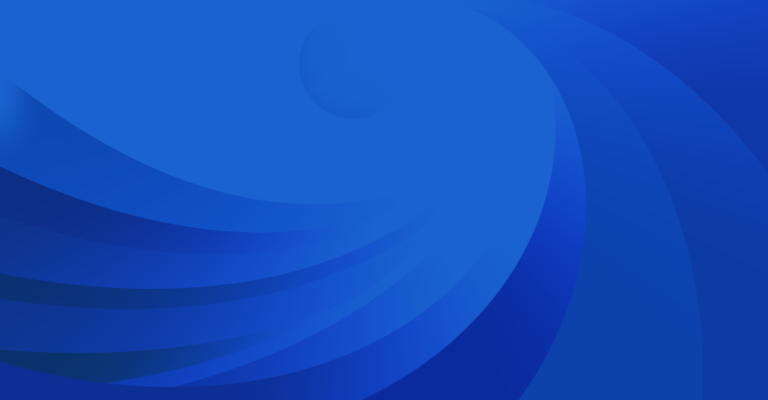
Write a WebGL 2 fragment shader that draws this background.

```glsl
#version 300 es
precision highp float;
// Blue swirl: nested spiral bands sweeping out of a bright centre.
uniform vec2 u_resolution;
out vec4 outColor;

#define BRIGHT vec3(0.10, 0.385, 0.81)
#define SHADE vec3(0.05, 0.31, 0.75)
#define CENTER vec2(0.942, 0.774)
#define CURL_CENTER vec2(0.884, 0.839)
#define CURL_RADIUS 0.136
#define SEAM -2.2
#define BANDS 13

// Spiral edges: log radius = x + y * angle + z * angle^2
const vec3 EDGE[BANDS] = vec3[](
  vec3(-0.728, -0.933, 0.358), vec3(-0.675, -0.908, 0.382),
  vec3(-0.879, -0.709, 0.361), vec3(-0.872, -0.651, 0.369),
  vec3(-0.775, -0.651, 0.369), vec3(-0.592, -0.651, 0.369),
  vec3(-0.919, -0.462, 0.370), vec3(-0.849, -0.462, 0.370),
  vec3(-0.938, 0.079, 0.140), vec3(-0.825, 0.172, 0.111),
  vec3(-0.790, 0.540, 0.010), vec3(-0.550, 0.870, 0.010),
  vec3(-0.236, 1.130, 0.010));

// Colour each band reaches at the far end of its sweep
const vec3 TINT[BANDS] = vec3[](
  vec3(0.05, 0.28, 0.69), vec3(0.05, 0.18, 0.52),
  vec3(0.05, 0.19, 0.50), vec3(0.04, 0.19, 0.44),
  vec3(0.05, 0.20, 0.54), vec3(0.04, 0.20, 0.43),
  vec3(0.05, 0.20, 0.62), vec3(0.05, 0.19, 0.60),
  vec3(0.05, 0.18, 0.58), vec3(0.04, 0.17, 0.62),
  vec3(0.05, 0.26, 0.68), vec3(0.05, 0.23, 0.65),
  vec3(0.06, 0.215, 0.66));

// Angles between which each band darkens
const vec2 SWEEP[BANDS] = vec2[](
  vec2(1.2, 3.3), vec2(1.5, 2.9), vec2(1.5, 3.0), vec2(1.0, 2.75),
  vec2(1.2, 2.75), vec2(1.5, 2.45), vec2(1.4, 2.6), vec2(1.1, 2.4),
  vec2(0.8, 2.1), vec2(-0.2, 1.2), vec2(-1.2, 0.7), vec2(-0.9, 0.5),
  vec2(-0.8, 0.1));

// Log radius of an edge, held constant before its innermost point
float edgeLogRadius(vec3 k, float angle) {
  float a = max(angle, -0.5 * k.y / k.z);
  return k.x + a * (k.y + a * k.z);
}

// Blue fades later than red and green, leaving a saturated middle
vec3 bandColor(int i, float angle) {
  float s = smoothstep(SWEEP[i].x, SWEEP[i].y, angle);
  return mix(BRIGHT, TINT[i], vec3(s, s, s * s * s));
}

vec3 swirl(vec2 p, float pixel) {
  vec2 d = p - CENTER;
  float radius = max(length(d), 0.001);
  float angle = atan(-d.y, d.x);
  if (angle < SEAM) angle += 6.28319;
  float soft = 1.2 * pixel / radius;
  vec3 color = BRIGHT;
  for (int i = 0; i < BANDS; i++) {
    float beyond = log(radius) - edgeLogRadius(EDGE[i], angle);
    color = mix(color, bandColor(i, angle), smoothstep(-soft, soft, beyond));
  }
  return color;
}

// Faint crescent that closes the spiral around its eye
float curl(vec2 p, float pixel) {
  vec2 d = p - CURL_CENTER;
  float inward = CURL_RADIUS - length(d);
  float rim = exp(-28.0 * max(inward, 0.0));
  float side = smoothstep(-0.05, 0.13, -d.x - 0.8 * d.y);
  return rim * side * smoothstep(-pixel, pixel, inward);
}

void main() {
  float pixel = 1.0 / u_resolution.y;
  vec2 p = gl_FragCoord.xy * pixel;
  vec3 color = swirl(p, pixel);
  color = mix(color, SHADE, 0.4 * curl(p, pixel));
  // Soft light at the left border
  float glow = smoothstep(0.10, 0.0, p.x) * smoothstep(0.58, 0.76, p.y);
  color = mix(color, BRIGHT, glow);
  outColor = vec4(color, 1.0);
}
```
